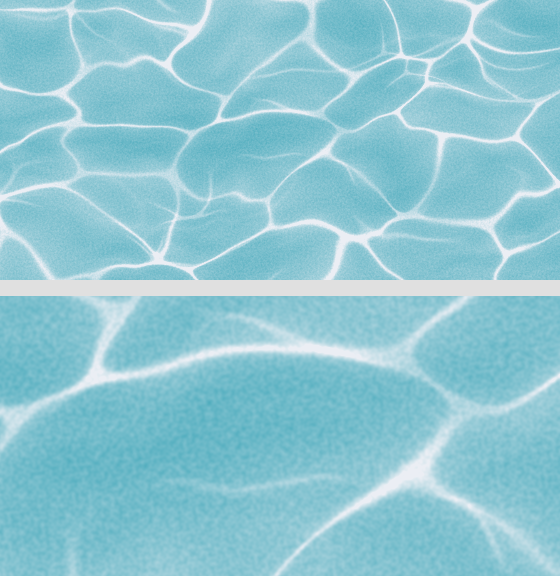
Top: the whole. Bottom: its middle third, enlarged.
Reproduce this texture procedurally as a Shadertoy shader.

```glsl
const vec3 DEEP_WATER = vec3(0.34, 0.69, 0.755);
const vec3 PALE_LIGHT = vec3(0.92, 0.935, 0.957);
const float CORNER_SHARPNESS = 85.0;

vec2 hash2(vec2 p) {
    vec3 q = fract(p.xyx * vec3(0.1031, 0.1030, 0.0973));
    q += dot(q, q.yzx + 33.33);
    return fract((q.xx + q.yz) * q.zy);
}

float cornerSlope(vec2 cell, vec2 offset) {
    float angle = 6.2832 * hash2(cell).x;
    return dot(vec2(cos(angle), sin(angle)), offset);
}

float gradientNoise(vec2 p) {
    vec2 i = floor(p), f = p - i;
    vec2 u = f * f * f * (f * (f * 6.0 - 15.0) + 10.0);
    vec2 e = vec2(0.0, 1.0);
    float low = mix(cornerSlope(i, f), cornerSlope(i + e.yx, f - e.yx), u.x);
    float high = mix(cornerSlope(i + e.xy, f - e.xy), cornerSlope(i + e.yy, f - e.yy), u.x);
    return mix(low, high, u.y);
}

vec2 warp(vec2 p, float frequency, float amount) {
    vec2 q = p * frequency;
    return p + amount * vec2(gradientNoise(q + 17.3), gradientNoise(q + 61.8));
}

vec2 cellPoint(vec2 cell) {
    return 0.1 + 0.8 * hash2(cell + 40.0);
}

// Distance to the nearest cell wall, in canvas heights, with rounded corners
float wallDistance(vec2 pos, vec2 density) {
    vec2 p = pos * density;
    vec2 home = floor(p), f = p - home;
    vec2 nearest = vec2(8.0), nearestCell = vec2(0.0);
    for (int y = -1; y <= 1; y++)
    for (int x = -1; x <= 1; x++) {
        vec2 cell = vec2(x, y);
        vec2 r = cell + cellPoint(home + cell) - f;
        if (dot(r, r) < dot(nearest, nearest)) {
            nearest = r;
            nearestCell = cell;
        }
    }
    float sum = 1e-12;
    for (int y = -2; y <= 2; y++)
    for (int x = -2; x <= 2; x++) {
        vec2 cell = nearestCell + vec2(x, y);
        vec2 r = cell + cellPoint(home + cell) - f;
        vec2 across = r - nearest;
        if (dot(across, across) > 1e-5) {
            float d = dot(0.5 * (nearest + r), across) / length(across * density);
            sum += exp(-CORNER_SHARPNESS * d);
        }
    }
    return max(-log(sum) / CORNER_SHARPNESS, 0.0);
}

// Soft bright line that never gets thinner than a pixel
float filament(float d, float width) {
    float w = max(width, 0.8 / iResolution.y);
    return exp(-d * d / (w * w));
}

float patches(vec2 p, float frequency, float low, float high) {
    return smoothstep(low, high, gradientNoise(p * frequency));
}

void mainImage(out vec4 fragColor, in vec2 fragCoord) {
    vec2 uv = fragCoord / iResolution.y;

    // Pool surface: slight tilt, flatter towards the far side
    vec2 surface = uv + vec2(0.0, 0.12 * uv.y * uv.y - 0.1 * uv.x);
    vec2 flow = warp(warp(surface, 2.4, 0.17), 6.5, 0.04);

    // Main light net, a copy that splits from it, and a fainter net
    vec2 netDensity = vec2(2.8, 3.9);
    float net = wallDistance(flow, netDensity);
    float split = wallDistance(warp(flow + 0.006, 4.0, 0.06), netDensity);
    float faint = wallDistance(warp(flow.yx + 5.2, 3.0, 0.12), vec2(4.0, 2.3));

    float strength = mix(0.4, 1.0, patches(surface + 3.0, 3.2, -0.35, 0.2));
    float width = 0.0065 + 0.005 * gradientNoise(surface * 5.0 + 9.0);
    float splitMask = patches(surface + 7.0, 3.5, 0.0, 0.35);
    float faintMask = patches(surface + 12.0, 2.8, 0.02, 0.4);

    // Water body: broad shade and long drifting streaks
    float tone = 0.235;
    tone += 0.21 * gradientNoise(surface * vec2(2.0, 3.2) + 23.0);
    tone += 0.13 * gradientNoise(flow * vec2(5.0, 11.0) + 31.0);
    tone += 0.05 * gradientNoise(flow * vec2(13.0, 26.0) + 47.0);

    // Wisps of diffuse light
    float ridge = abs(gradientNoise(flow * vec2(3.2, 6.0) + 71.0));
    tone += 0.11 * exp(-ridge * 14.0) * patches(surface + 15.0, 3.0, -0.2, 0.3);

    // Glow and bright cores
    float glow = 0.22 + 0.14 * gradientNoise(surface * 4.0 + 83.0);
    tone += glow * exp(-net / 0.034);
    tone += 0.54 * strength * filament(net, width);
    tone += 0.28 * splitMask * filament(split, 0.006);
    tone += faintMask * (0.26 * filament(faint, 0.006) + 0.12 * exp(-faint / 0.025));

    // Fine grain
    vec2 turned = mat2(0.8, 0.6, -0.6, 0.8) * uv;
    tone += 0.13 * gradientNoise(uv * 113.0 + 5.0);
    tone += 0.14 * gradientNoise(turned * 187.0 + 400.0);

    fragColor = vec4(mix(DEEP_WATER, PALE_LIGHT, clamp(tone, -0.08, 1.0)), 1.0);
}
```
